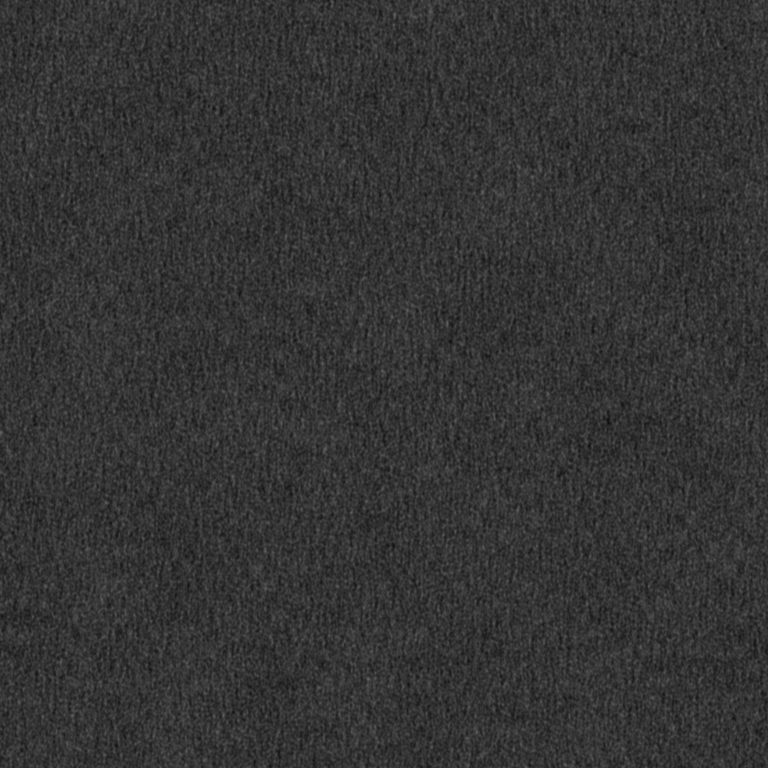
Reproduce this texture procedurally as a WebGL 2 fragment shader.

```glsl
#version 300 es
precision highp float;

#define BASE_TONE 0.203
#define GRAIN_CELLS vec2(285.0, 225.0)
#define GRAIN_AMOUNT 0.095
#define FIBRE_CELLS vec2(215.0, 47.0)
#define FIBRE_AMOUNT 0.085
#define FIBRE_WOBBLE 0.003
#define MOTTLE_CELLS vec2(9.0, 7.0)
#define MOTTLE_AMOUNT 0.022
#define GLINT_AMOUNT 0.06

uniform vec2 u_resolution;
out vec4 fragColor;

// Integer hash of a lattice cell, giving a value from 0 to 1
float hashCell(ivec2 cell) {
    uvec2 q = uvec2(cell) * uvec2(1597u, 3812u) + uvec2(7919u, 104729u);
    uint n = q.x * 747796u + (q.y ^ (q.x >> 3)) * 289133u;
    n = (n ^ (n >> 15)) * 73244475u;
    n = (n ^ (n >> 13)) * 19349663u;
    n ^= n >> 16;
    return float(n >> 8) / 16777216.0;
}

float cornerSlope(ivec2 cell, vec2 offset) {
    float angle = 6.28318 * hashCell(cell);
    return dot(vec2(cos(angle), sin(angle)), offset);
}

float gradientNoise(vec2 p) {
    vec2 cell = floor(p);
    vec2 f = p - cell;
    ivec2 c = ivec2(cell);
    vec2 w = f * f * f * (f * (f * 6.0 - 15.0) + 10.0);
    float low = mix(cornerSlope(c, f),
                    cornerSlope(c + ivec2(1, 0), f - vec2(1.0, 0.0)), w.x);
    float high = mix(cornerSlope(c + ivec2(0, 1), f - vec2(0.0, 1.0)),
                     cornerSlope(c + ivec2(1, 1), f - vec2(1.0, 1.0)), w.x);
    return mix(low, high, w.y);
}

mat2 rotation(float angle) {
    float c = cos(angle), s = sin(angle);
    return mat2(c, s, -s, c);
}

// Fine speckle: two turned layers hide the lattice
float grain(vec2 p) {
    float fine = gradientNoise(rotation(0.37) * (p * GRAIN_CELLS) + 31.7);
    float coarse = gradientNoise(rotation(-0.52) * (p * GRAIN_CELLS * 0.72) + 83.2);
    return fine + 0.85 * coarse;
}

// Short upright threads, bent slightly from side to side
float fibres(vec2 p) {
    p.x += FIBRE_WOBBLE * gradientNoise(p * vec2(23.0, 17.0));
    float thin = gradientNoise(p * FIBRE_CELLS + 11.3);
    float wide = gradientNoise(p * FIBRE_CELLS * vec2(0.58, 0.7) + 57.9);
    return thin + 0.5 * wide;
}

// Broad, soft patches of wear
float mottle(vec2 p) {
    float sum = 0.0;
    float weight = 1.0;
    vec2 q = p * MOTTLE_CELLS + 5.4;
    for (int octave = 0; octave < 3; octave++) {
        sum += weight * gradientNoise(q);
        q = rotation(0.25) * q * 2.1 + 13.6;
        weight *= 0.6;
    }
    return sum;
}

void main() {
    vec2 p = gl_FragCoord.xy / min(u_resolution.x, u_resolution.y);
    float speckle = grain(p);
    float glint = max(speckle - 0.3, 0.0);

    float tone = BASE_TONE
               + GRAIN_AMOUNT * speckle
               + FIBRE_AMOUNT * fibres(p)
               + MOTTLE_AMOUNT * mottle(p)
               + GLINT_AMOUNT * glint;
    fragColor = vec4(vec3(clamp(tone, 0.0, 1.0)), 1.0);
}
```
